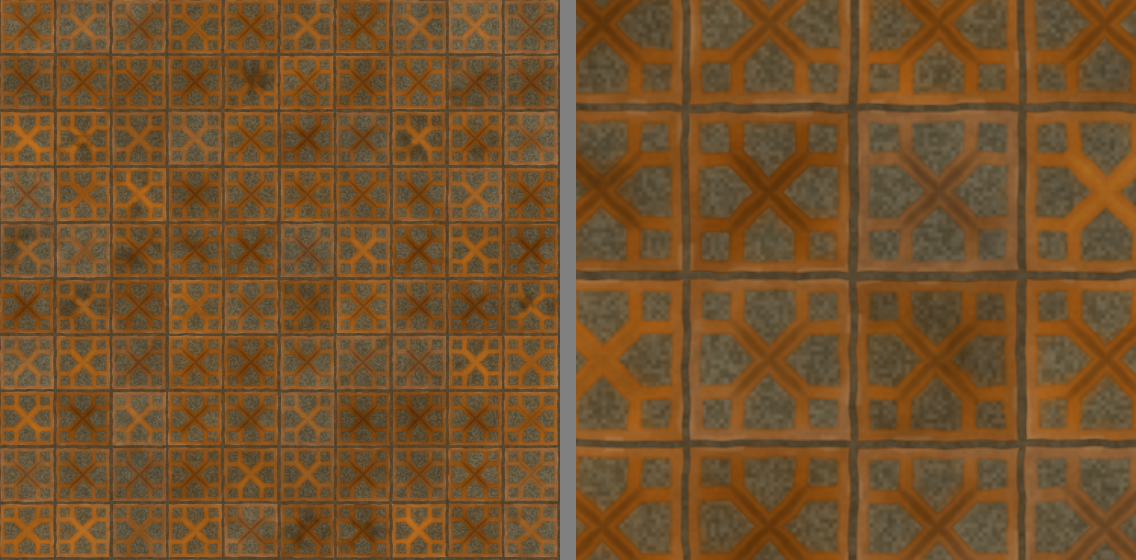
Left: the whole. Right: its middle third, enlarged.
Write a WebGL 1 fragment shader that draws this texture.

```glsl
precision highp float;
// Ten by ten weathered ceramic tiles: an orange glazed lattice of diagonal bars
// framing four stone pentagons and four corner squares. Folded distance functions
// give the relief; per-tile hashes and value noise give the fading, soot and grain.

uniform vec2 u_resolution;

float hash(vec2 p) {
  vec3 q = fract(vec3(p.xyx) * 0.1031);
  q += dot(q, q.yzx + 33.33);
  return fract((q.x + q.y) * q.z);
}

float noise(vec2 p) {
  vec2 i = floor(p), f = fract(p);
  f = f * f * (3.0 - 2.0 * f);
  return mix(mix(hash(i), hash(i + vec2(1.0, 0.0)), f.x),
             mix(hash(i + vec2(0.0, 1.0)), hash(i + vec2(1.0)), f.x), f.y);
}

float fbm(vec2 p) {
  float sum = 0.0, weight = 0.5;
  for (int i = 0; i < 4; i++) {
    sum += weight * noise(p);
    p = p * 2.03 + 17.3;
    weight *= 0.5;
  }
  return sum / 0.9375;
}

// Signed distance to the stone panes: negative inside a pentagon or square.
float paneDistance(vec2 p) {
  vec2 q = abs(p);
  q = vec2(min(q.x, q.y), max(q.x, q.y));
  float pentagon = max(max(q.x - 0.15, q.y - 0.41), (q.x - q.y + 0.09) * 0.707);
  vec2 corner = abs(q - 0.32) - 0.062;
  float square = length(max(corner, 0.0)) + min(max(corner.x, corner.y), 0.0) - 0.022;
  return min(pentagon, square);
}

void main() {
  vec2 uv = gl_FragCoord.xy / u_resolution;
  vec2 grid = uv * 10.0 + vec2(0.015, -0.025);
  vec2 id = floor(grid) + 3.0;
  float aa = 10.0 / min(u_resolution.x, u_resolution.y);

  // Each tile sits slightly off centre and has hand-made, uneven edges.
  vec2 jitter = vec2(hash(id + 41.0), hash(id + 67.0)) - 0.5;
  vec2 wobble = vec2(noise(grid * 9.0), noise(grid * 9.0 + 50.0)) - 0.5;
  vec2 p = fract(grid) - 0.5 + jitter * 0.012 + wobble * 0.018;
  vec2 q = abs(p);
  float edge = max(q.x, q.y) - 0.479;
  float pane = paneDistance(p);
  float cross = abs(q.x - q.y) * 0.707;

  float broad = fbm(grid * 2.3 + id * 7.1);
  float fine = fbm(grid * 13.0 + 9.0);
  float grain = noise(grid * 37.0) - 0.5;
  float fade = smoothstep(0.55, 1.0, hash(id) + (broad - 0.5) * 0.4);
  float shade = hash(id + 19.0);
  float center = 1.0 - smoothstep(0.12, 0.45, length(p));

  // Orange glaze, deep or light by tile, worn to dusty clay along the rim.
  vec3 glaze = mix(vec3(0.50, 0.265, 0.045), vec3(0.67, 0.39, 0.11), 0.65 * shade + 0.35 * broad);
  vec3 clay = mix(vec3(0.47, 0.32, 0.18), vec3(0.60, 0.41, 0.24), fine);
  float rim = smoothstep(-0.11, -0.02, edge);
  vec3 color = mix(glaze, clay, clamp(fade * 0.85 + rim * (0.3 + 0.4 * broad), 0.0, 1.0));

  // Raised bars: light or grooved diagonals, with softly shaded flanks.
  float inner = 1.0 - smoothstep(0.16, 0.32, max(q.x, q.y));
  float ridge = (1.0 - smoothstep(0.006, 0.04, cross)) * inner;
  float gold = smoothstep(0.55, 0.8, shade);
  color = mix(color, vec3(0.70, 0.44, 0.13), ridge * gold * 0.4);
  color *= 1.0 - (1.0 - gold) * (0.16 * ridge + 0.12 * center);
  color *= 0.92 + 0.08 * smoothstep(0.0, 0.025, pane);

  // Gritty stone panes, tinted by tile and stained by the glaze in places.
  vec3 stone = mix(vec3(0.36, 0.305, 0.205), vec3(0.385, 0.355, 0.275), hash(id + 7.0) * 0.6 + fade * 0.4);
  stone = stone * (0.93 + 0.14 * fine) + grain * 0.085;
  float stain = 0.12 * (1.0 - fade) + 0.3 * smoothstep(0.52, 0.8, fbm(grid * 4.0 + 31.0));
  stone = mix(stone, glaze, stain * smoothstep(-0.09, 0.0, pane));
  float soft = 0.6 * aa + 0.006;
  color = mix(color, stone, 1.0 - smoothstep(-soft, soft, pane));

  // Thin soot shades parts of a few tiles; pale chips show along the rim.
  float sooty = smoothstep(0.78, 0.95, hash(id + 29.0));
  float soot = sooty * smoothstep(0.4, 0.75, fbm(p * 4.0 + id * 5.7)) * (0.4 + 0.6 * center);
  color = mix(color, vec3(0.22, 0.15, 0.055), soot * (0.35 + 0.4 * fine));
  float chip = smoothstep(0.58, 0.75, noise(grid * 7.0 + 80.0)) * smoothstep(-0.045, -0.01, edge);
  color = mix(color, vec3(0.63, 0.46, 0.28), chip * 0.5);
  color *= (0.9 + 0.2 * broad) * (0.94 + 0.13 * hash(id + 53.0));
  color += grain * 0.02;

  // Dark recessed grout with a thin shadow at the tile edge.
  vec3 grout = vec3(0.335, 0.275, 0.185) * (0.85 + 0.3 * fine) + grain * 0.05;
  color *= 1.0 - 0.2 * smoothstep(-0.015, 0.0, edge);
  color = mix(color, grout, smoothstep(-aa * 0.6, aa * 0.6, edge));

  gl_FragColor = vec4(clamp(color, 0.0, 1.0), 1.0);
}
```
